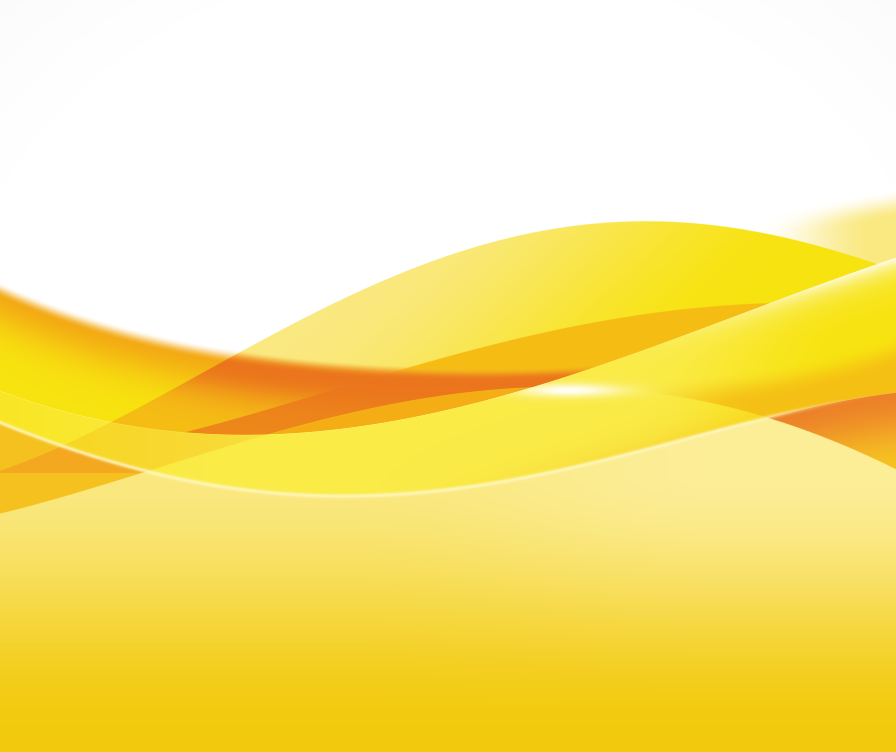
Reproduce this background procedurally as a Shadertoy shader.

```glsl
// Translucent yellow and orange waves crossing between a white sky and a golden ground.

// Colours
const vec3 WHITE  = vec3(1.0);
const vec3 MIST   = vec3(0.98);
const vec3 CREAM  = vec3(1.0, 0.97, 0.76);
const vec3 PALE   = vec3(0.98, 0.91, 0.50);
const vec3 LEMON  = vec3(0.98, 0.92, 0.28);
const vec3 SUN    = vec3(0.97, 0.89, 0.06);
const vec3 GOLD   = vec3(0.95, 0.79, 0.05);
const vec3 AMBER  = vec3(0.96, 0.74, 0.08);
const vec3 ORANGE = vec3(0.95, 0.62, 0.08);
const vec3 EMBER  = vec3(0.92, 0.46, 0.11);

// Curve heights at x = 0, 1/4, 1/2, 3/4 and 1
const float ARCH_TOP[5]  = float[5](0.374, 0.520, 0.660, 0.705, 0.640);
const float ARCH_BASE[5] = float[5](0.317, 0.405, 0.475, 0.474, 0.376);
const float BAND_TOP[5]  = float[5](0.615, 0.528, 0.503, 0.516, 0.580);
const float BAND_BASE[5] = float[5](0.480, 0.422, 0.455, 0.548, 0.657);
const float LENS_TOP[5]  = float[5](0.387, 0.439, 0.526, 0.587, 0.593);
const float RIM[5]       = float[5](0.438, 0.3525, 0.349, 0.4115, 0.478);
const float FOLD[5]      = float[5](0.490, 0.480, 0.475, 0.478, 0.534);

// Shading
const float BAND_SOFTNESS = 0.010;
const float GLOW_DEPTH    = 0.050;
const float EMBER_DEPTH   = 0.040;
const float RIM_WIDTH     = 0.0028;
const vec2  GLINT_CENTRE  = vec2(0.635, 0.481);
const vec2  GLINT_SIZE    = vec2(0.060, 0.009);

// Smooth quartic through five evenly spaced heights
float curve(float h[5], float x) {
    float sum = 0.0;
    for (int i = 0; i < 5; i++) {
        float weight = 1.0;
        for (int j = 0; j < 5; j++)
            if (j != i) weight *= (4.0 * x - float(j)) / float(i - j);
        sum += h[i] * weight;
    }
    return sum;
}

// Coverage of the area below an edge; depth is positive inside
float below(float depth, float softness) {
    return smoothstep(-softness, softness, depth);
}

float bell(float d) { return exp(-d * d); }

void mainImage(out vec4 fragColor, in vec2 fragCoord) {
    vec2 p = fragCoord / iResolution.xy;
    float aa = 0.8 / iResolution.y;

    // Depth below each curve and the matching masks
    float bandDepth = curve(BAND_TOP, p.x) - p.y;
    float baseDepth = curve(BAND_BASE, p.x) - p.y;
    float rimDepth  = curve(RIM, p.x) - p.y;
    float underArch = below(curve(ARCH_TOP, p.x) - p.y, aa);
    float overArchBase = 1.0 - below(curve(ARCH_BASE, p.x) - p.y, aa);
    float arch      = underArch * overArchBase;
    float underBand = below(bandDepth, BAND_SOFTNESS);
    float underBase = below(baseDepth, aa);
    float underRim  = below(rimDepth, aa);
    float band      = underBand * (1.0 - underBase);
    float ribbon    = underBase * (1.0 - underRim);
    float lens      = below(curve(LENS_TOP, p.x) - p.y, aa) * (1.0 - underBase);

    // Sky and ground
    float corner = smoothstep(0.5, 0.8, length(p - vec2(0.5, 0.5)));
    vec3 col = mix(WHITE, MIST, corner);
    vec3 horizon = mix(PALE, CREAM, 0.35 * smoothstep(0.4, 0.8, p.x));
    vec3 ground = mix(horizon, GOLD, smoothstep(0.37, 0.02, p.y));
    col = mix(col, ground, underRim);

    // Hazy veil at the right edge
    float veilTop = 0.70 + 0.21 * (p.x - 0.86);
    float veil = below(veilTop - p.y, 0.02) * smoothstep(0.84, 0.98, p.x);
    col = mix(col, PALE, veil * (1.0 - underBase));

    // Upper arch
    float warmth = smoothstep(0.4, 0.85, p.x + 0.9 * (0.62 - p.y));
    col = mix(col, mix(PALE, SUN, warmth), arch * (1.0 - underBase));

    // Left band with a warm upper edge
    float glow = bell(max(bandDepth, 0.0) / GLOW_DEPTH);
    col = mix(col, mix(SUN, ORANGE, 0.85 * glow), band);

    // Overlaps of the band, the arch and the lens
    float heat = bell(max(bandDepth - 0.015, 0.0) / EMBER_DEPTH);
    col = mix(col, mix(AMBER, EMBER, heat), band * arch);
    col = mix(col, AMBER, lens * arch * (1.0 - underBand));
    col = mix(col, EMBER, 0.75 * lens * band * arch);
    col = mix(col, mix(AMBER, ORANGE, 0.5), band * lens * (1.0 - overArchBase));

    // Lower ribbon, pale under its top edge on the right
    vec3 ribbonCol = mix(LEMON, SUN, smoothstep(0.7, 0.95, p.x));
    ribbonCol = mix(ribbonCol, SUN, 0.6 * smoothstep(0.25, 0.0, p.x));
    float shade = exp(-max(-rimDepth, 0.0) / 0.02) * smoothstep(0.4, 0.8, p.x);
    ribbonCol = mix(ribbonCol, AMBER, 0.4 * shade);
    float leftOverlap = arch * smoothstep(0.4, 0.2, p.x);
    ribbonCol = mix(ribbonCol, AMBER, 0.4 * leftOverlap);
    float sheen = exp(-max(baseDepth, 0.0) / 0.017) * smoothstep(0.68, 1.0, p.x);
    ribbonCol = mix(ribbonCol, WHITE, 0.9 * sheen);
    float fold = below(curve(FOLD, p.x) - p.y, 0.02) * smoothstep(0.68, 0.84, p.x);
    ribbonCol = mix(ribbonCol, AMBER, 0.9 * fold * overArchBase);
    vec2 glint = (p - GLINT_CENTRE) / GLINT_SIZE;
    ribbonCol = mix(ribbonCol, WHITE, 0.95 * exp(-dot(glint, glint)));
    col = mix(col, ribbonCol, ribbon);

    // Arch ends that dip below the rim
    float leftCore = underArch * below(p.y - 0.371, aa);
    vec3 leftEnd = mix(AMBER, ORANGE, 0.9 * leftCore);
    vec3 rightEnd = mix(EMBER, AMBER, smoothstep(0.0, 0.1, rimDepth));
    col = mix(col, p.x < 0.5 ? leftEnd : rightEnd, 0.9 * underRim * overArchBase);

    // Bright rim line
    float rimLight = bell(rimDepth / RIM_WIDTH) * smoothstep(0.98, 0.8, p.x);
    col = mix(col, CREAM, 0.8 * rimLight);

    fragColor = vec4(col, 1.0);
}
```
